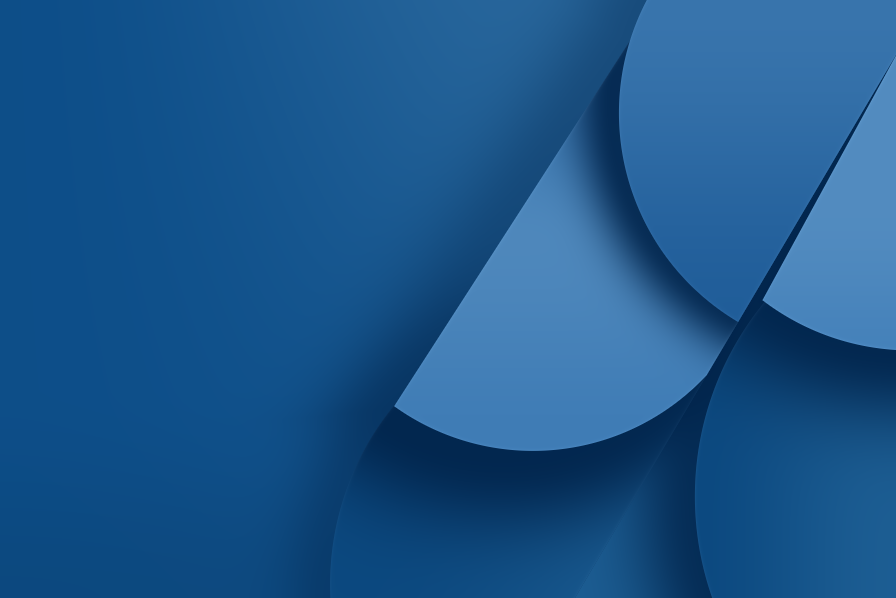
Reproduce this background procedurally as a WebGL 1 fragment shader.

```glsl
precision highp float;
// Overlapping blue paper discs with slanted cuts and soft shadows.
uniform vec2 u_resolution;

// Discs: centre x, centre y, radius, in canvas heights
const vec3 PETAL_DISC = vec3(0.891, 0.643, 0.397);
const vec3 UPPER_DISC = vec3(1.441, 0.811, 0.406);
const vec3 RIGHT_DISC = vec3(1.523, 0.822, 0.408);
const vec3 CORNER_DISC = vec3(1.674, 0.170, 0.512);
const vec3 LOWER_DISC = vec3(1.023, 0.023, 0.471);

// Slanted cuts: point on the line, then unit direction
const vec4 OUTER_CUT = vec4(0.667, 0.333, 0.542, 0.840);
const vec4 SEAM_CUT = vec4(1.234, 0.461, 0.509, 0.861);
const vec4 RIGHT_CUT = vec4(1.275, 0.498, 0.479, 0.878);

// Offsets of the discs that throw shadows
const vec3 PETAL_SHIFT = vec3(-0.030, -0.015, 0.0);
const vec3 UPPER_SHIFT = vec3(-0.012, 0.014, 0.0);

// Colours
const vec3 SHADOW = vec3(0.005, 0.145, 0.300);
const vec3 BACK_DEEP = vec3(0.050, 0.305, 0.535);
const vec3 BACK_PALE = vec3(0.155, 0.400, 0.610);
const vec3 SHEET_DEEP = vec3(0.045, 0.285, 0.500);
const vec3 SHEET_MID = vec3(0.110, 0.365, 0.575);
const vec3 UPPER_DEEP = vec3(0.125, 0.365, 0.600);
const vec3 UPPER_PALE = vec3(0.220, 0.455, 0.675);
const vec3 PETAL_DEEP = vec3(0.245, 0.485, 0.710);
const vec3 PETAL_PALE = vec3(0.305, 0.530, 0.735);

const float RIM_WIDTH = 0.002;
const float RIM_LIGHT = 0.07;

float disc(vec2 p, vec3 c) {
  return length(p - c.xy) - c.z;
}

// Signed distance to a cut, positive on its left side
float cut(vec2 p, vec4 l) {
  return dot(p - l.xy, vec2(-l.w, l.z));
}

// Soft shadow that fades with distance d from its source
vec3 shade(vec3 col, float d, float reach, float strength) {
  float t = max(d, 0.0) / reach;
  return mix(col, SHADOW, strength * exp(-t * t));
}

// Lay a sheet with a faint bright rim over the colours below
vec3 layer(vec3 below, vec3 sheet, float d, float rim) {
  sheet += rim * RIM_LIGHT * exp(-abs(d) / RIM_WIDTH);
  float cover = clamp(0.5 - d * u_resolution.y, 0.0, 1.0);
  return mix(below, sheet, cover);
}

void main() {
  vec2 p = gl_FragCoord.xy / u_resolution.y;

  // Shape distances
  float seam = cut(p, SEAM_CUT);
  float petal = max(max(cut(p, OUTER_CUT), disc(p, PETAL_DISC)), -seam);
  float upper = max(disc(p, UPPER_DISC), -seam);
  float right = max(cut(p, RIGHT_CUT), disc(p, RIGHT_DISC));
  float corner = max(disc(p, CORNER_DISC), seam);
  float lower = max(disc(p, LOWER_DISC), -seam);

  // Backdrop
  float glow = smoothstep(0.0, 1.0, p.x * (0.3 + 0.75 * p.y));
  vec3 col = mix(BACK_DEEP, BACK_PALE, glow);
  col *= 0.93 + 0.07 * smoothstep(0.0, 0.35, p.y);
  col = shade(col, min(petal, upper), 0.11, 0.40);
  col = shade(col, lower, 0.08, 0.40);

  // Lower left sheet, under the petal
  vec3 sheet = mix(SHEET_DEEP, SHEET_MID, smoothstep(0.6, 1.2, p.x));
  sheet = shade(sheet, disc(p, PETAL_DISC + PETAL_SHIFT), 0.125, 0.95);
  col = layer(col, sheet, lower, 0.4);

  // Recess between the two lower sheets
  sheet = shade(SHEET_MID, corner, 0.11, 0.85);
  sheet = shade(sheet, min(right, petal), 0.07, 0.95);
  col = layer(col, sheet, seam, 0.0);

  // Lower right sheet
  sheet = mix(SHEET_DEEP, SHEET_MID, smoothstep(1.15, 1.5, p.x));
  sheet = shade(sheet, right, 0.125, 0.95);
  col = layer(col, sheet, corner, 0.6);

  // Pale right sheet
  sheet = mix(PETAL_DEEP, PETAL_PALE, smoothstep(0.35, 0.65, p.y));
  col = layer(col, sheet + 0.015, right, 0.8);

  // Pale petal, shaded by the upper disc
  sheet = mix(PETAL_DEEP, PETAL_PALE, smoothstep(0.25, 0.6, p.y));
  sheet = mix(sheet, UPPER_PALE, smoothstep(0.6, 0.85, p.y));
  sheet = shade(sheet, disc(p, UPPER_DISC + UPPER_SHIFT), 0.065, 0.92);
  col = layer(col, sheet, petal, 0.7);

  // Upper disc
  sheet = mix(UPPER_DEEP, UPPER_PALE, smoothstep(0.45, 1.0, p.y));
  col = layer(col, sheet, upper, 0.6);

  gl_FragColor = vec4(col, 1.0);
}
```
